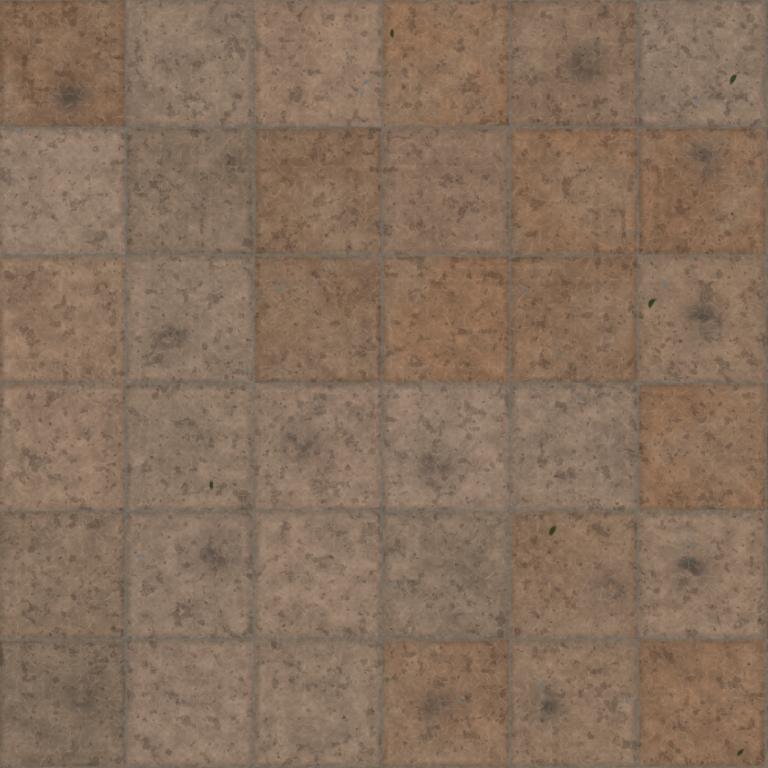
A WebGL 2 fragment shader for this texture:

```glsl
#version 300 es
precision highp float;
// Worn square terracotta floor tiles, six by six, with thin grey grout and scattered debris.
uniform vec2 u_resolution;
out vec4 outColor;

const float TILES = 6.0;
const vec2 GRID_SHIFT = vec2(0.016, -0.004); // in tiles
const float GROUT_HALF = 0.011;              // in tiles
const float GROUT_WOBBLE = 0.012;
const float EDGE_DIRT = 0.07;
const float GRAIN = 0.15;
const float MOTTLE = 0.30;
const vec3 CLAY_GREY = vec3(0.515, 0.440, 0.370);
const vec3 CLAY_ORANGE = vec3(0.540, 0.415, 0.318);
const vec3 CLAY_PINK = vec3(0.595, 0.505, 0.435);
const vec3 GROUT = vec3(0.455, 0.430, 0.385);
const vec3 STRAW = vec3(0.700, 0.590, 0.500);
const vec3 PIT = vec3(0.250, 0.210, 0.170);
const vec3 CHIP = vec3(0.430, 0.450, 0.440);
const vec3 LEAF = vec3(0.150, 0.210, 0.100);
const vec3 SOOT = vec3(0.330, 0.290, 0.255);

float hash(vec2 p) {
  return fract(sin(dot(p, vec2(127.1, 311.7))) * 43758.5453);
}

vec2 hash2(vec2 p) {
  return vec2(hash(p), hash(p + 57.3));
}

float noise(vec2 p) {
  vec2 i = floor(p), f = fract(p);
  f = f * f * (3.0 - 2.0 * f);
  return mix(mix(hash(i), hash(i + vec2(1, 0)), f.x),
             mix(hash(i + vec2(0, 1)), hash(i + vec2(1, 1)), f.x), f.y);
}

float fbm(vec2 p) {
  float sum = 0.0, amp = 0.5;
  for (int i = 0; i < 5; i++) {
    sum += amp * noise(p);
    p = mat2(1.6, 1.2, -1.2, 1.6) * p + 7.1;
    amp *= 0.5;
  }
  return sum;
}

// Randomly placed and turned ellipses, one at most per cell; size is in cells.
float scatter(vec2 uv, float cells, float seed, float chance, vec2 size) {
  vec2 p = uv * cells, id = floor(p) + seed;
  float margin = min(size.x, 0.45);
  vec2 d = fract(p) - mix(vec2(margin), vec2(1.0 - margin), hash2(id));
  float a = 6.2832 * hash(id + 13.7);
  d = mat2(cos(a), -sin(a), sin(a), cos(a)) * d;
  d.y += 0.8 * d.x * d.x / size.x * (hash(id + 31.9) - 0.5);
  vec2 radius = size * mix(0.55, 1.0, hash(id + 23.1));
  float dist = (length(d / radius) - 1.0) * radius.y;
  float aa = cells / u_resolution.y;
  return (1.0 - smoothstep(-aa, aa, dist)) * step(hash(id + 41.3), chance);
}

// Each tile takes its own blend of clays and its own brightness.
vec3 tileColor(vec2 id) {
  vec3 clay = mix(CLAY_GREY, CLAY_ORANGE, smoothstep(0.1, 0.9, hash(id + 3.0)));
  clay = mix(clay, CLAY_PINK, 0.9 * smoothstep(0.35, 1.0, hash(id + 19.0)));
  return clay * mix(0.95, 1.05, hash(id + 8.0));
}

void main() {
  vec2 uv = gl_FragCoord.xy / u_resolution;
  vec2 grid = uv * TILES + GRID_SHIFT;
  vec2 id = floor(grid), cell = fract(grid);
  vec2 tileUv = uv + hash2(id) * 9.0; // breaks the wear at tile borders

  // Clay body with broad stains, blotches and fine grain
  vec3 color = tileColor(id);
  float broad = fbm(tileUv * 14.0);
  float blotch = fbm(tileUv * 60.0 + 4.0);
  float grain = 0.6 * noise(uv * 230.0) + 0.4 * noise(uv * 410.0 + 9.0);
  color = mix(color, CLAY_GREY, 0.5 * smoothstep(0.45, 0.7, broad));
  color *= 1.0 + MOTTLE * (blotch - 0.48) + 0.18 * (broad - 0.48);
  color *= 1.0 + GRAIN * (grain - 0.5);
  color *= 1.0 - 0.16 * smoothstep(0.56, 0.72, fbm(uv * 95.0 + 21.0));

  // Soft sooty spots on a few tiles
  vec2 sootAt = mix(vec2(0.2), vec2(0.8), hash2(id + 71.0));
  float soot = exp(-50.0 * dot(cell - sootAt, cell - sootAt));
  color = mix(color, SOOT, soot * step(0.72, hash(id + 5.0)) * smoothstep(0.25, 0.65, blotch));

  // Pale straw-like scratches and dark pits
  for (int i = 0; i < 3; i++) {
    float k = float(i);
    color = mix(color, STRAW, 0.28 * scatter(uv + 0.037 * k, 62.0 + 13.0 * k, 11.0 * k, 0.5, vec2(0.38, 0.06)));
    color = mix(color, PIT, 0.45 * scatter(uv + 0.051 * k, 48.0 + 19.0 * k, 90.0 + k, 0.09, vec2(0.12, 0.08)));
  }

  // Grout with an uneven edge and dirt gathered beside it
  vec2 wobble = vec2(noise(uv * 75.0), noise(uv * 75.0 + 33.0)) - 0.5;
  vec2 toLine = abs(0.5 - abs(cell - 0.5) + GROUT_WOBBLE * wobble);
  float edge = min(toLine.x, toLine.y);
  float aa = TILES / u_resolution.y;
  color *= 1.0 - 0.2 * smoothstep(EDGE_DIRT, 0.0, edge) * smoothstep(0.3, 0.65, blotch);
  float grout = 1.0 - smoothstep(GROUT_HALF - aa, GROUT_HALF + aa, edge);
  vec3 groutColor = GROUT * (0.9 + 0.2 * grain);
  color = mix(color, groutColor, grout * mix(0.55, 0.95, noise(uv * 38.0)));

  // Grey chips and rare green leaf scraps
  color = mix(color, CHIP, 0.7 * scatter(uv, 26.0, 140.0, 0.05, vec2(0.14, 0.07)));
  color = mix(color, LEAF, 0.85 * scatter(uv, 17.0, 200.0, 0.035, vec2(0.13, 0.06)));

  outColor = vec4(color, 1.0);
}
```
